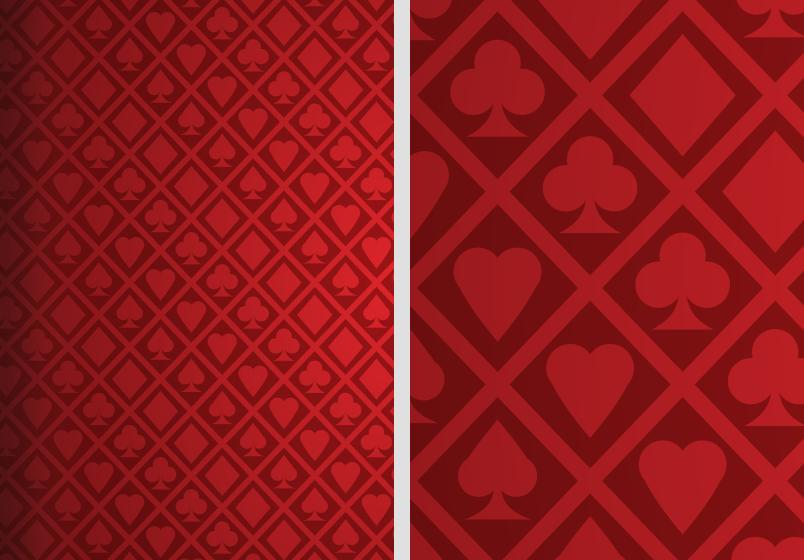
Left, the full canvas; right, a detail of the centre.
Give the GLSL for this pattern, as a WebGL 1 fragment shader.

```glsl
precision highp float;
// Red card-table lattice: diamond cells holding card suits, one suit per diagonal.
// The cell index along the rising diagonal picks the suit; each suit is a small
// distance function, and a glow from the right edge lights both red tones.

uniform vec2 u_resolution;

const vec2 HALF_CELL = vec2(0.0783, 0.0574); // half diagonals, in canvas units
const vec2 ORIGIN = vec2(0.564, 0.610);      // centre of one diamond-suit cell
const float CELL_ASPECT = 0.959;             // cell width over height
const float LINE_HALF = 0.09;                // lattice line, in half cell heights

float circle(vec2 p, vec2 centre, float radius) {
  return length(p - centre) - radius;
}

float rhombus(vec2 p, vec2 halfSize) {
  float scale = halfSize.x * halfSize.y / length(halfSize);
  return (abs(p.x) / halfSize.x + abs(p.y) / halfSize.y - 1.0) * scale;
}

// Two round lobes at y = 0 tapering to a tip at y = len.
float lobedLeaf(vec2 p, float halfWidth, float radius, float len, float curve) {
  float x = abs(p.x);
  float lobes = circle(vec2(x, p.y), vec2(halfWidth - radius, 0.0), radius);
  float t = clamp(p.y / len, 0.0, 1.0);
  float side = (x - halfWidth * (1.0 - pow(t, curve))) * 0.85;
  float body = max(side, max(-p.y, p.y - len));
  return min(lobes, body);
}

// Foot that flares from a thin neck to a wide base.
float stem(vec2 p, float base, float top, float halfWidth) {
  float t = clamp((top - p.y) / (top - base), 0.0, 1.0);
  float side = (abs(p.x) - mix(0.035, halfWidth, t * t * t * t)) * 0.7;
  return max(side, max(base - p.y, p.y - top));
}

float heart(vec2 p) {
  return lobedLeaf(vec2(p.x, 0.17 - p.y), 0.455, 0.25, 0.725, 1.35);
}

float spade(vec2 p) {
  float leaf = lobedLeaf(vec2(p.x, p.y - 0.05), 0.41, 0.215, 0.585, 1.2);
  return min(leaf, stem(p, -0.40, 0.08, 0.34));
}

float club(vec2 p) {
  float top = circle(p, vec2(0.0, 0.335), 0.24);
  float sides = circle(vec2(abs(p.x), p.y), vec2(0.25, 0.035), 0.24);
  return min(min(top, sides), stem(p, -0.43, 0.16, 0.32));
}

float suitDistance(vec2 p, float suit) {
  if (suit < 0.5) return rhombus(p, vec2(0.55, 0.635));
  if (suit < 1.5) return spade(p);
  if (suit < 2.5) return heart(p);
  return club(p);
}

// Coverage of lattice lines and suits together.
float patternMask(vec2 uv, float pixel) {
  vec2 q = (uv - ORIGIN) / HALF_CELL;
  vec2 id = floor(0.5 * vec2(q.x - q.y, q.x + q.y) + 0.5);
  vec2 local = q - vec2(id.x + id.y, id.y - id.x);
  float edge = (1.0 - abs(local.x) - abs(local.y)) * 0.692;
  float suit = mod(id.y, 4.0);
  vec2 p = local * vec2(CELL_ASPECT, 1.0);
  float d = min(edge - LINE_HALF, suitDistance(p, suit));
  return 1.0 - smoothstep(-0.7 * pixel, 0.7 * pixel, d);
}

// Light falls off from the middle of the right edge, with a dim left border.
float glow(vec2 uv) {
  float d = length(vec2(1.0 - uv.x, 0.9 * (uv.y - 0.5)));
  return 0.87 - 0.41 * d - 0.11 * (1.0 - smoothstep(0.0, 0.15, uv.x));
}

void main() {
  vec2 uv = gl_FragCoord.xy / u_resolution;
  float pixel = 1.0 / (HALF_CELL.y * u_resolution.y);
  float light = glow(uv);
  float contrast = mix(0.80, 0.70, smoothstep(0.0, 0.4, uv.x));

  vec3 raised = light * vec3(1.0, 0.165, 0.19);
  vec3 felt = light * contrast * vec3(1.0, 0.13, 0.14);
  vec3 color = mix(felt, raised, patternMask(uv, pixel));
  color.gb += 0.02 * (1.0 - smoothstep(0.0, 0.25, uv.x));

  gl_FragColor = vec4(color, 1.0);
}
```
